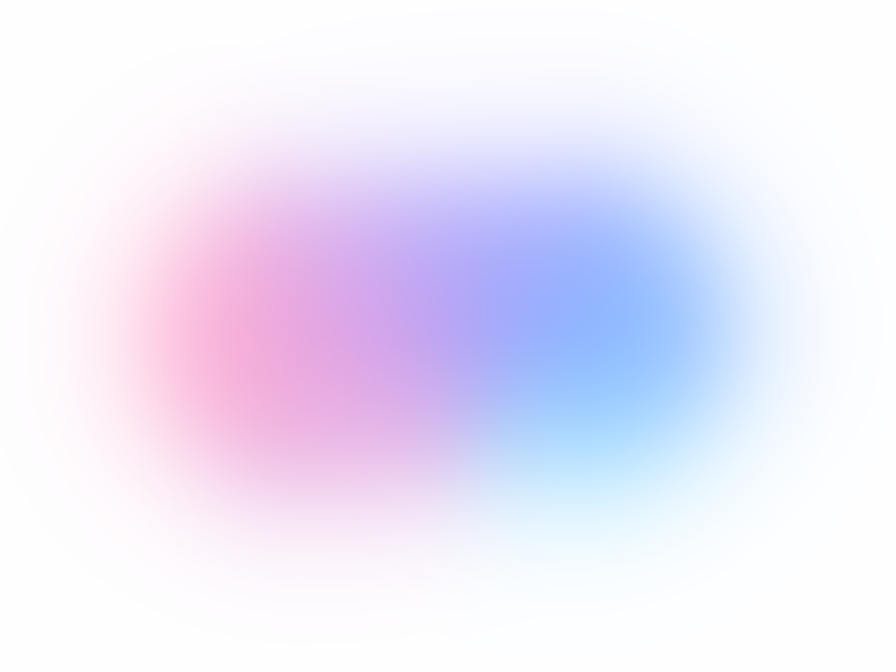
A WebGL 2 fragment shader for this background:

```glsl
#version 300 es
precision highp float;

uniform vec2 u_resolution;
out vec4 fragColor;

const vec3 WHITE  = vec3(0.998, 0.998, 1.00);
const vec3 PINK   = vec3(1.00, 0.67, 0.81);
const vec3 LILAC  = vec3(0.85, 0.63, 0.92);
const vec3 ORCHID = vec3(0.90, 0.66, 0.88);
const vec3 VIOLET = vec3(0.60, 0.62, 1.00);
const vec3 BLUE   = vec3(0.52, 0.72, 1.00);
const vec3 CYAN   = vec3(0.61, 0.88, 1.00);

// Signed distance to a segment from a to b with rounded ends
float capsule(vec2 p, vec2 a, vec2 b, float radius) {
    vec2 ap = p - a;
    vec2 ab = b - a;
    float along = clamp(dot(ap, ab) / dot(ab, ab), 0.0, 1.0);
    return length(ap - ab * along) - radius;
}

// Blurred coverage of an edge, one inside and zero outside
float softEdge(float dist, float blur) {
    return 0.5 - 0.5 * tanh(clamp(0.8 * dist / blur, -8.0, 8.0));
}

// Colour in rgb, premultiplied by its gaussian weight in a
vec4 tint(vec2 p, vec2 center, vec3 color, float spread) {
    vec2 d = (p - center) / spread;
    return vec4(color, 1.0) * exp(-0.5 * dot(d, d));
}

// Normalized blend of the tints across the glow
vec3 glowColor(vec2 p, float spread) {
    vec4 sum = tint(p, vec2(0.330, 0.479), PINK, spread)
             + tint(p, vec2(0.547, 0.549), LILAC, spread)
             + tint(p, vec2(0.503, 0.271), ORCHID, spread)
             + tint(p, vec2(0.729, 0.635), VIOLET, spread)
             + tint(p, vec2(0.920, 0.514), BLUE, spread)
             + tint(p, vec2(0.885, 0.253), CYAN, spread);
    return sum.rgb / sum.a;
}

void main() {
    // Canvas height is one unit
    vec2 p = gl_FragCoord.xy / u_resolution.y;

    // Wide blurred shape over white
    float dist = capsule(p, vec2(0.451, 0.497), vec2(0.851, 0.505), 0.226);
    float coverage = softEdge(dist, 0.09);

    fragColor = vec4(mix(WHITE, glowColor(p, 0.13), coverage), 1.0);
}
```
